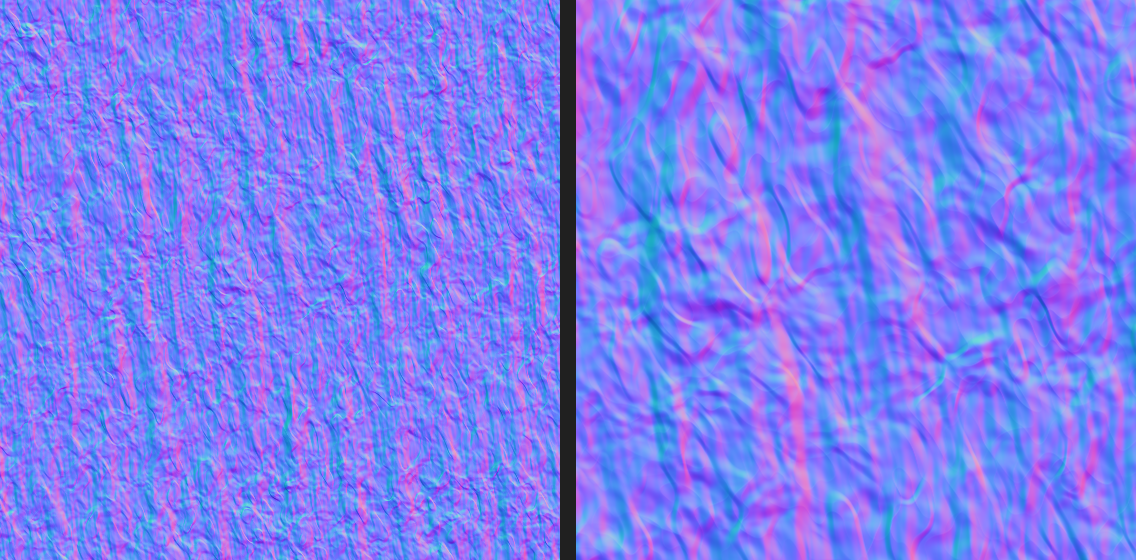
Left, the full canvas; right, a detail of the centre.
Give the GLSL for this texture map, as a Shadertoy shader.

```glsl
// Tangent-space normal map of weathered bark: slanted furrows, flaky plates and fine fibres.

const float LEAN = 0.1;          // sideways drift of the furrows per unit of height
const float SAMPLE_STEP = 0.001; // distance between height samples
const float TWIST = 0.27;        // couples sideways slope into the vertical channel

// Integer hash giving two values in -1..1
vec2 hash2(ivec2 cell) {
    uvec2 v = uvec2(cell + 4096) * 1664525u + 1013904223u;
    v.x += v.y * 1664525u;
    v.y += v.x * 1664525u;
    v ^= v >> 16u;
    v.x += v.y * 1664525u;
    v.y += v.x * 1664525u;
    v ^= v >> 16u;
    return vec2(v & 65535u) / 32767.5 - 1.0;
}

float cornerSlope(ivec2 cell, vec2 offset) {
    return dot(hash2(cell), offset);
}

// Gradient noise, roughly -0.7..0.7
float noise(vec2 p) {
    ivec2 i = ivec2(floor(p));
    vec2 f = fract(p);
    vec2 u = f * f * f * (f * (f * 6.0 - 15.0) + 10.0);
    float low = mix(cornerSlope(i, f),
                    cornerSlope(i + ivec2(1, 0), f - vec2(1, 0)), u.x);
    float high = mix(cornerSlope(i + ivec2(0, 1), f - vec2(0, 1)),
                     cornerSlope(i + ivec2(1, 1), f - vec2(1, 1)), u.x);
    return mix(low, high, u.y);
}

// Noise stretched along y; a slight stagger hides the lattice rows
float strands(vec2 p, vec2 frequency, float seed) {
    vec2 c = p * frequency + seed;
    c.y += 0.1 * c.x;
    return noise(c);
}

// Long furrows with a broad left flank and a narrower right one
float furrows(vec2 p, vec2 frequency) {
    float n = strands(p, frequency, 3.7);
    n = strands(p - vec2(0.15 * n / frequency.x, 0.0), frequency, 3.7);
    return 0.0066 * n + 0.004 * smoothstep(-0.1, 0.2, n);
}

// Flakes with stepped rims and creases between them
float plates(vec2 p, vec2 frequency, float seed) {
    float n = strands(p, frequency, seed);
    float crease = abs(strands(p, frequency * vec2(1.2, 1.6), seed + 26.4));
    return n + 0.65 * smoothstep(-0.04, 0.14, n) - 0.75 * crease;
}

// Thin vertical fibres at two widths
float fibres(vec2 p) {
    return 0.0026 * strands(p, vec2(70.0, 7.0), 9.4)
         + 0.0018 * strands(p, vec2(150.0, 17.0), 83.2);
}

float barkHeight(vec2 p) {
    // Slow bends carry the furrows, quick ones fray the plates
    vec2 bend = vec2(noise(p * 4.0 + 8.2), noise(p * 5.0 + 31.6));
    vec2 fray = vec2(noise(p * 26.0 + 5.5), noise(p * 26.0 + 61.4));
    vec2 q = vec2(p.x + LEAN * p.y, p.y) + bend * vec2(0.016, 0.04);
    vec2 r = q + fray * vec2(0.007, 0.012);

    // Patches are either crumpled or fibrous
    float patchiness = noise(p * vec2(11.0, 6.0) + 17.9);
    float crumpled = 1.0 + 0.9 * patchiness;
    float fibrous = 1.0 - 0.9 * patchiness;

    float height = furrows(q + fray * vec2(0.003, 0.0), vec2(23.0, 3.0));
    height += crumpled * 0.0036 * plates(r, vec2(29.0, 15.0), 21.3);
    height += crumpled * 0.0021 * plates(r, vec2(55.0, 31.0), 55.7);
    height += crumpled * 0.0026 * noise(r * vec2(62.0, 54.0) + 12.8);
    height += fibrous * fibres(q + fray * vec2(0.002, 0.0));
    height += 0.0018 * noise(r * vec2(130.0, 98.0) + 70.6);
    return height;
}

// Surface normal from forward differences of the height
vec3 barkNormal(vec2 p, float stepSize) {
    float h = barkHeight(p);
    vec2 slope = vec2(barkHeight(p + vec2(stepSize, 0.0)),
                      barkHeight(p + vec2(0.0, stepSize))) - h;
    slope /= stepSize;
    slope.y -= TWIST * slope.x;
    return normalize(vec3(-slope, 1.0));
}

void mainImage(out vec4 fragColor, in vec2 fragCoord) {
    vec2 p = fragCoord / iResolution.y;
    vec3 normal = barkNormal(p, SAMPLE_STEP);
    fragColor = vec4(0.5 + 0.5 * normal, 1.0);
}
```
